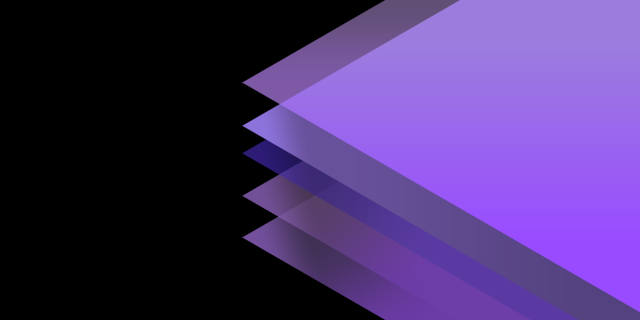
Reproduce this background procedurally as a WebGL 1 fragment shader.

```glsl
precision highp float;
// Stacked translucent violet sheets with pointed left corners on black.

uniform vec2 u_resolution;

// Lengths are in canvas heights.
#define TIP_X 0.757
#define TIP_1 0.742
#define TIP_2 0.607
#define TIP_3 0.521
#define TIP_4 0.388
#define TIP_5 0.258
#define ALPHA_3 0.6
#define ALPHA_4 0.8
#define SHADE_START 0.22
#define SHADE_END 0.62

// Signed distance to a wedge opening right at 30 degrees, positive inside.
float wedge(vec2 p, float tipY) {
    return 0.5 * (p.x - TIP_X) - 0.866 * abs(p.y - tipY);
}

// Antialiased coverage of a wedge.
float cover(vec2 p, float tipY) {
    float blur = 0.75 / u_resolution.y;
    return smoothstep(-blur, blur, wedge(p, tipY));
}

// Sheet colour: lit corner, shadow cast by the sheet above, then far tint.
vec3 shadedSheet(vec2 p, float aboveY, vec3 corner, vec3 shadow, vec3 far) {
    float along = p.x - TIP_X;
    float gap = max(-wedge(p, aboveY), 0.0);
    vec3 color = mix(corner, shadow, smoothstep(0.0, SHADE_START, along - 0.5 * gap));
    return mix(color, far, smoothstep(SHADE_START, SHADE_END, along + gap));
}

// Second sheet: opaque, with a bright corner and a long slow falloff.
vec3 mutedSheet(vec2 p) {
    float along = p.x - TIP_X;
    float gap = max(-wedge(p, TIP_1), 0.0);
    vec3 corner = vec3(0.55, 0.45, 0.86);
    vec3 middle = vec3(0.41, 0.32, 0.61);
    vec3 far = vec3(0.33, 0.26, 0.50);
    vec3 color = mix(corner, middle, smoothstep(0.03, 0.2, along - 0.3 * gap));
    return mix(color, far, smoothstep(0.2, 1.15, along));
}

// Top sheet: dim over black, vivid where it lies on the second sheet.
vec3 topSheet(vec2 p) {
    vec3 dim = mix(vec3(0.49, 0.35, 0.65), vec3(0.38, 0.31, 0.46),
                   smoothstep(TIP_1, 1.0, p.y));
    vec3 vivid = mix(vec3(0.60, 0.30, 1.0), vec3(0.61, 0.49, 0.87),
                     clamp((p.y - 0.26) / 0.6, 0.0, 1.0));
    return mix(dim, vivid, cover(p, TIP_2));
}

void main() {
    vec2 p = gl_FragCoord.xy / u_resolution.y;
    vec3 color = vec3(0.0);

    // Lower sheets, back to front.
    vec3 fifth = shadedSheet(p, TIP_4, vec3(0.45, 0.31, 0.61),
                             vec3(0.25, 0.19, 0.33), vec3(0.42, 0.23, 0.65));
    color = mix(color, fifth, cover(p, TIP_5));

    vec3 fourth = shadedSheet(p, TIP_3, vec3(0.56, 0.39, 0.74),
                              vec3(0.36, 0.26, 0.42), vec3(0.43, 0.24, 0.66));
    color = mix(color, fourth, ALPHA_4 * cover(p, TIP_4));

    vec3 third = shadedSheet(p, TIP_2, vec3(0.30, 0.18, 0.78),
                             vec3(0.20, 0.13, 0.53), vec3(0.30, 0.22, 0.62));
    color = mix(color, third, ALPHA_3 * cover(p, TIP_3));

    // Two upper sheets.
    color = mix(color, mutedSheet(p), cover(p, TIP_2));
    color = mix(color, topSheet(p), cover(p, TIP_1));

    gl_FragColor = vec4(color, 1.0);
}
```
